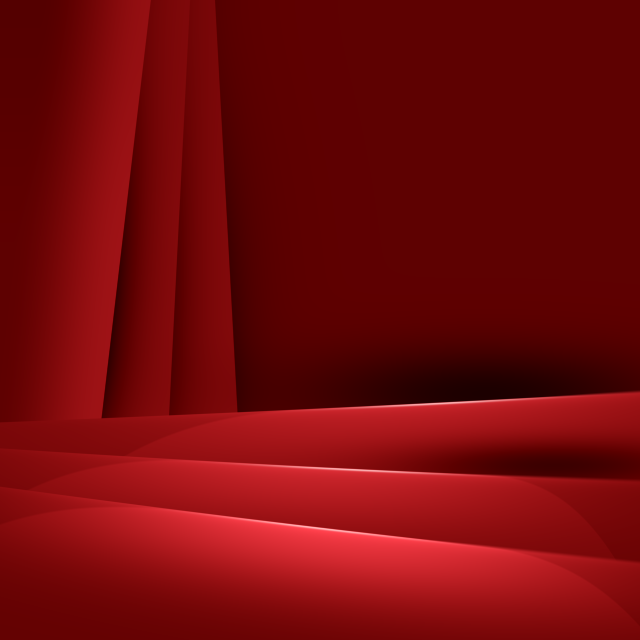
This background is drawn by a Shadertoy shader. Its source:

```glsl
// Red studio backdrop: upright folded panels on a dark wall, above three glossy bands.
// Each layer is a signed distance to a slanted or sagging edge; light is a single
// scalar (shadows, glows, rims) that is mapped to a red ramp at the end.

const float WALL_LIGHT = 0.37;
const float FLOOR_Y = 0.35;          // height where panel feet are measured
const float SHADOW_WIDTH = 0.04;     // reach of a panel's shadow
const float PANEL_FADE = 0.17;       // width of the light falloff on a panel
const float RIM_DEPTH = 0.009;       // thickness of the bright band lip
const float SPARK_DEPTH = 0.0019;    // thickness of the white glint
const float SPARK_REACH = 0.14;
const float GLOSS_CONTRAST = 0.10;
const vec3 SPARK_COLOR = vec3(1.0, 0.78, 0.78);

struct Panel { float topX, footX, light, drop, shadow; };
struct Band {
    vec3 edge;     // left height, right height, sag
    vec3 light;    // base, glow strength, glow depth
    vec2 spread;   // glow centre x, glow half width
    vec4 gloss;    // left start x, left depth, right start x, right depth
    float sparkX;  // centre of the white glint
};

// Right to left, so each panel overlaps the one before it.
const Panel PANELS[3] = Panel[3](
    Panel(0.336, 0.3715, 0.53, 0.08, 0.12),
    Panel(0.297, 0.2642, 0.55, 0.05, 0.15),
    Panel(0.2357, 0.1591, 0.62, 0.25, 0.34));

// Back to front.
const Band BANDS[3] = Band[3](
    Band(vec3(0.340, 0.388, 0.009), vec3(0.47, 0.25, 0.10),
         vec2(0.60, 0.50), vec4(0.55, 0.045, 1.2, 0.0), 0.69),
    Band(vec3(0.2995, 0.2487, 0.016), vec3(0.45, 0.32, 0.10),
         vec2(0.48, 0.45), vec4(0.39, 0.050, 0.72, 0.38), 0.55),
    Band(vec3(0.2396, 0.1211, 0.018), vec3(0.39, 0.53, 0.11),
         vec2(0.52, 0.50), vec4(0.38, 0.036, 0.70, 0.16), 0.50));

float bell(float x) { return exp(-x * x); }

float softSpot(vec2 p, vec2 center, vec2 radius) {
    vec2 q = (p - center) / radius;
    return exp(-dot(q, q));
}

// Deepens from black through saturated red towards a pinkish red.
vec3 redRamp(float light) {
    float excess = max(light - 0.36, 0.0);
    float green = 0.2 * excess + 0.3 * excess * excess;
    return vec3(light, green, 1.18 * green);
}

float paintPanels(vec2 p, float pixel) {
    float light = WALL_LIGHT;
    float fade = (1.0 - 0.8 * smoothstep(0.5, 1.0, p.y)) * smoothstep(0.1, 0.45, p.y);
    for (int i = 0; i < 3; i++) {
        Panel panel = PANELS[i];
        float edgeX = mix(panel.footX, panel.topX, (p.y - FLOOR_Y) / (1.0 - FLOOR_Y));
        float side = p.x - edgeX;
        light -= panel.shadow * fade * exp(-max(side, 0.0) / SHADOW_WIDTH);
        float face = panel.light - panel.drop * smoothstep(0.0, PANEL_FADE, -side);
        // Panels dim a little towards the top.
        face -= 0.04 * smoothstep(0.6, 1.0, p.y);
        light = mix(face, light, smoothstep(-pixel, pixel, side));
    }
    return light;
}

// Boundary of the reflection, as depth under the band's edge.
float glossDepth(float x, vec4 gloss) {
    float left = max(gloss.x - x, 0.0) / 0.32;
    float right = max(x - gloss.z, 0.0) / 0.35;
    return gloss.y * left * left * left + gloss.w * right * right * right;
}

void paintBand(inout vec3 color, vec2 p, Band band, float shadowAmount, float pixel) {
    float edgeY = mix(band.edge.x, band.edge.y, p.x) - band.edge.z * p.x * (1.0 - p.x);
    float depth = edgeY - p.y;
    float inner = max(depth, 0.0);

    // Body glow, with a shadow thrown by the next band.
    float across = bell((p.x - band.spread.x) / band.spread.y);
    float light = band.light.x + band.light.y * across * bell(inner / band.light.z);
    light -= shadowAmount * softSpot(p, vec2(0.85, 0.275), vec2(0.22, 0.036));

    // Curved reflection, fading away from its boundary.
    float beyond = glossDepth(p.x, band.gloss) - inner;
    light *= 1.0 - GLOSS_CONTRAST * smoothstep(-pixel, 0.003, beyond);

    // Bright lip and white glint.
    float rim = bell((p.x - band.sparkX - 0.05) / 0.48) * exp(-inner / RIM_DEPTH);
    vec3 face = redRamp(light + 0.17 * rim);
    float spark = bell((p.x - band.sparkX) / SPARK_REACH) * bell((depth - 0.0015) / SPARK_DEPTH);
    face = mix(face, SPARK_COLOR, 0.85 * spark);

    // The edge loses focus to the right of the glint.
    float blur = max(pixel, 0.004 * smoothstep(band.sparkX + 0.05, band.sparkX + 0.35, p.x));
    color = mix(color, face, smoothstep(-blur, blur, depth));
}

void mainImage(out vec4 fragColor, in vec2 fragCoord) {
    vec2 p = fragCoord / iResolution.xy;
    float pixel = 0.75 / min(iResolution.x, iResolution.y);

    // Wall and panels, darkened where the bands meet the wall.
    float backdrop = paintPanels(p, pixel);
    backdrop -= 0.26 * softSpot(p, vec2(0.76, 0.385), vec2(0.28, 0.07));
    vec3 color = redRamp(max(backdrop, 0.0));

    for (int i = 0; i < 3; i++) {
        paintBand(color, p, BANDS[i], i == 0 ? 0.30 : 0.0, pixel);
    }
    fragColor = vec4(clamp(color, 0.0, 1.0), 1.0);
}
```
